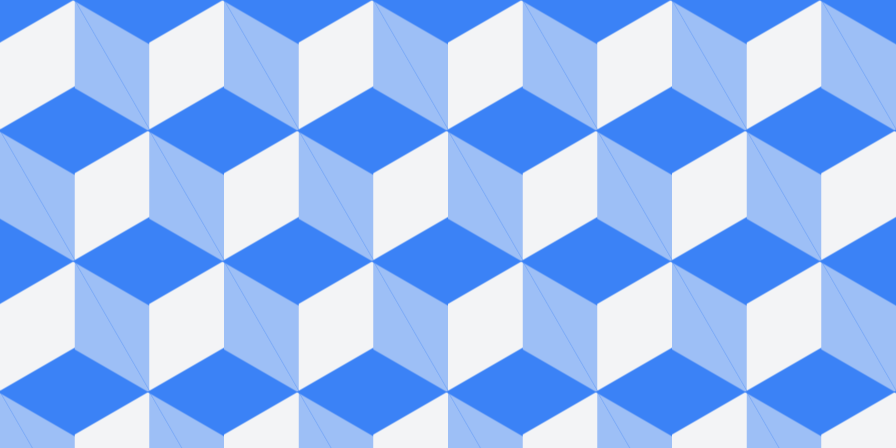
Write a WebGL 2 fragment shader that draws this pattern.

```glsl
#version 300 es
precision highp float;

uniform vec2 u_resolution;
out vec4 fragColor;

const vec2 TILE = vec2(80.0, 140.0);
const vec3 BLUE = vec3(0.231, 0.510, 0.965);
const vec3 PALE = vec3(0.953, 0.957, 0.965);

float ramp(float a, float b, float t) {
    return clamp((t - a) / (b - a), 0.0, 1.0);
}

// Position from 0 to 1 along a corner-to-corner gradient over the tile
float gradientAt(vec2 q, float degrees) {
    float a = radians(degrees);
    vec2 dir = vec2(sin(a), cos(a));
    return 0.5 + dot(q, dir) / dot(TILE, abs(dir));
}

// Solid blue in opposite corners: together they form the cube tops
float topCover(vec2 q, float degrees) {
    float t = gradientAt(q, degrees);
    return max(1.0 - ramp(0.12, 0.125, t), ramp(0.87, 0.875, t));
}

// Translucent side faces; the soft end overlaps its neighbour as a thin seam
float sideCover(vec2 q) {
    float t = gradientAt(q, 60.0);
    return 0.467 * max(1.0 - ramp(0.25, 0.255, t), step(0.75, t));
}

vec3 cubes(vec2 p) {
    vec2 q = mod(p, TILE) - 0.5 * TILE;
    vec2 shifted = mod(p + 0.5 * TILE, TILE) - 0.5 * TILE;

    vec3 color = mix(PALE, BLUE, sideCover(shifted));
    color = mix(color, BLUE, sideCover(q));

    color = mix(color, BLUE, topCover(shifted, 150.0));
    color = mix(color, BLUE, topCover(shifted, 30.0));
    color = mix(color, BLUE, topCover(q, 150.0));
    return mix(color, BLUE, topCover(q, 30.0));
}

void main() {
    // Average a 4 by 4 grid of samples for smooth edges
    vec3 sum = vec3(0.0);
    for (int j = 0; j < 4; j++) {
        for (int i = 0; i < 4; i++) {
            vec2 offset = (vec2(i, j) + 0.5) / 4.0 - 0.5;
            vec2 fromTop = gl_FragCoord.xy + offset - vec2(0.0, u_resolution.y);
            // Six tiles across, anchored at the top left
            sum += cubes(fromTop / u_resolution.x * 6.0 * TILE.x);
        }
    }
    fragColor = vec4(sum / 16.0, 1.0);
}
```
